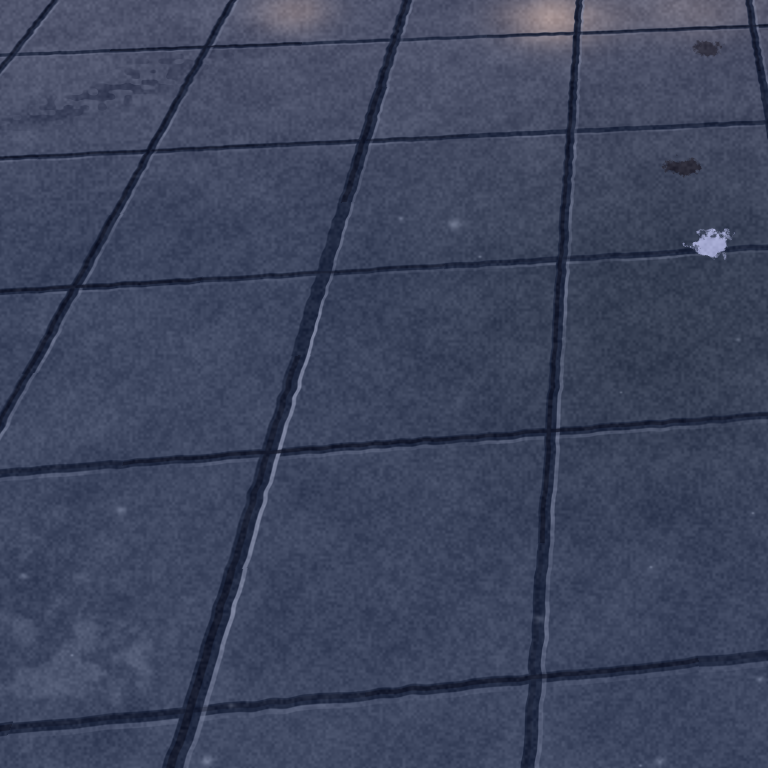
This texture is drawn by a Shadertoy shader. Its source:

```glsl
// Worn blue-grey paving slabs in perspective, with dark joints, pale lips and faint sunlight.

// Slab grid to canvas (y down), as a homography
const mat3 GRID_TO_CANVAS = mat3(0.2497, -0.0083, 0.017,
                                 -0.0957, 0.110, -0.1173,
                                 0.5143, 0.0521, 1.0);
const vec3 SLAB = vec3(0.238, 0.274, 0.372);
const vec3 FAR_TINT = vec3(0.065, 0.050, 0.045);
const vec3 JOINT = vec3(0.115, 0.150, 0.240);
const vec3 CRACK = vec3(0.070, 0.085, 0.150);
const vec3 LIP = vec3(0.47, 0.50, 0.60);
const vec3 SUN = vec3(0.30, 0.22, 0.14);
const vec3 STAIN = vec3(0.13, 0.12, 0.16);
const vec3 CHALK = vec3(0.68, 0.70, 0.86);
const float COLUMN_HALF = 0.020;   // half joint widths, in slabs
const float MAIN_EXTRA = 0.009;    // the central column joint is wider
const float ROW_HALF = 0.019;
const float LIP_WIDTH = 0.016;
const float GRAIN_SCALE = 270.0;
const float GRAIN_AMOUNT = 0.105;
const int SPECK_COUNT = 16;

float hash(vec2 p) {
    return fract(sin(dot(p, vec2(12.9898, 78.233))) * 43758.5453);
}

float noise(vec2 p) {
    vec2 i = floor(p), f = fract(p);
    f = f * f * (3.0 - 2.0 * f);
    return mix(mix(hash(i), hash(i + vec2(1, 0)), f.x),
               mix(hash(i + vec2(0, 1)), hash(i + vec2(1, 1)), f.x), f.y);
}

float fbm(vec2 p) {
    float sum = 0.0, amp = 0.5;
    for (int i = 0; i < 4; i++) {
        sum += amp * noise(p);
        p = p * 2.03 + 17.3;
        amp *= 0.5;
    }
    return sum / 0.9375;
}

// Soft elliptical spot
float glow(vec2 p, vec2 centre, vec2 radius) {
    vec2 q = (p - centre) / radius;
    return exp(-dot(q, q));
}

// Ragged patch with a fairly firm edge
float patchMask(vec2 p, vec2 centre, vec2 radius) {
    float d = length((p - centre) / radius) + 1.5 * (fbm(p * 110.0) - 0.5);
    return 1.0 - smoothstep(0.65, 1.0, d);
}

// Band of given half width around zero
float band(float d, float halfWidth, float aa) {
    return 1.0 - smoothstep(halfWidth - aa, halfWidth + aa, abs(d));
}

void mainImage(out vec4 fragColor, in vec2 fragCoord) {
    vec2 p = fragCoord / iResolution.xy;
    p.y = 1.0 - p.y;
    vec3 h = inverse(GRID_TO_CANVAS) * vec3(p, 1.0);
    vec2 g = h.xy / h.z;
    vec2 aa = fwidth(g) * 0.8;

    // Slab surface: tone, mottling and pale bloom near the viewer
    vec3 col = SLAB + 0.022 * (hash(floor(g) + 5.0) - 0.5);
    col += FAR_TINT * (1.0 - smoothstep(0.0, 0.38, p.y));
    col -= vec3(0.025, 0.027, 0.048) * glow(p, vec2(0.88, 0.40), vec2(0.32, 0.25));
    col += 0.075 * (fbm(g * 5.0 + 3.0) - 0.5);
    float bloom = smoothstep(0.52, 0.75, fbm(p * 28.0));
    col += 0.08 * bloom * glow(p, vec2(0.08, 0.85), vec2(0.18, 0.16));

    // Damp speckled streak and sunlight at the far end
    float streak = glow(vec2(p.x, p.y + 0.34 * p.x), vec2(0.16, 0.168), vec2(0.15, 0.022));
    col -= 0.09 * streak * smoothstep(0.42, 0.62, noise(p * vec2(90.0, 150.0)));
    float sun = glow(p, vec2(0.72, 0.025), vec2(0.065, 0.035))
              + 0.65 * glow(p, vec2(0.38, 0.015), vec2(0.05, 0.028))
              + 0.4 * glow(p, vec2(0.90, 0.01), vec2(0.10, 0.04));
    col += SUN * sun * (0.7 + 0.6 * fbm(p * 25.0));

    // Joints: offset from the nearest line, with ragged edges
    vec2 line = floor(g + 0.5);
    vec2 rough = vec2(noise(vec2(line.x * 7.0, g.y * 22.0)), noise(vec2(g.x * 22.0, line.y * 7.0)));
    vec2 d = g - line + 0.008 * (rough - 0.5);
    float isMain = 1.0 - min(abs(line.x), 1.0);
    vec2 halfW = vec2(COLUMN_HALF + MAIN_EXTRA * isMain, ROW_HALF) * (0.85 + 0.3 * rough.yx);

    // Pale lip on the right of columns and below rows
    float bright = smoothstep(1.9, 2.3, g.y) * (1.0 - smoothstep(3.6, 4.3, g.y));
    vec2 wear = vec2(noise(vec2(g.y * 6.0, line.x)), noise(vec2(g.x * 6.0, line.y + 9.0)));
    vec2 lipStrength = vec2(0.2 + 0.45 * wear.x + 0.55 * isMain * bright, 0.4 * wear.y);
    col = mix(col, LIP, min(lipStrength.y, 1.0) * band(d.y - halfW.y - 0.010, LIP_WIDTH * 0.5, aa.y));
    vec2 joint = vec2(band(d.x, halfW.x, aa.x), band(d.y, halfW.y, aa.y));
    vec2 crack = vec2(band(d.x + 0.006, halfW.x * 0.4, aa.x), band(d.y + 0.004, halfW.y * 0.45, aa.y));
    col = mix(col, JOINT, 0.88 * joint.y);
    col = mix(col, LIP, min(lipStrength.x, 1.0) * band(d.x - halfW.x - 0.006, LIP_WIDTH * 0.5, aa.x));
    col = mix(col, JOINT, 0.92 * joint.x);
    vec2 depth = smoothstep(0.2, 0.7, wear.yx + 0.25) * crack;
    col = mix(col, CRACK, 0.75 * max(depth.x, depth.y));

    // Stains, chalky chip and scattered pale specks
    col = mix(col, STAIN, 0.75 * patchMask(p, vec2(0.892, 0.218), vec2(0.025, 0.013)));
    col = mix(col, STAIN, 0.6 * patchMask(p, vec2(0.922, 0.065), vec2(0.022, 0.012)));
    col = mix(col, CHALK, 0.9 * patchMask(p, vec2(0.926, 0.318), vec2(0.026, 0.019)));
    for (int i = 0; i < SPECK_COUNT; i++) {
        float k = float(i);
        vec2 at = vec2(hash(vec2(k, 1.7)), 0.2 + 0.8 * hash(vec2(k, 4.1)));
        float size = mix(0.0015, 0.006, pow(hash(vec2(k, 8.3)), 2.0));
        col += 0.16 * glow(p, at, vec2(size * 1.3, size));
    }

    // Fine stone grain
    float grain = 0.65 * noise(p * GRAIN_SCALE) + 0.35 * noise(p * GRAIN_SCALE * 0.47 + 31.0);
    col += GRAIN_AMOUNT * (grain - 0.5);
    fragColor = vec4(clamp(col, 0.0, 1.0), 1.0);
}
```
